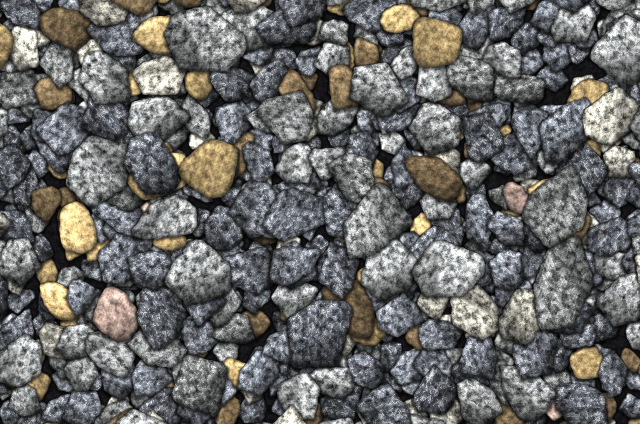
Reproduce this texture procedurally as a WebGL 1 fragment shader.

```glsl
precision highp float;
// Bed of crushed grey gravel with scattered ochre, brown and pale pebbles.

uniform vec2 u_resolution;

#define BASE_CELL 0.064    // grid step of the smallest stones, canvas height = 1
#define CELL_GROWTH 1.30   // size ratio between layers
#define THINNING 0.25      // share of stones lost per layer
#define JITTER 0.50        // scatter inside a cell
#define SHADOW_WIDTH 0.0085
#define ROUGHNESS 0.0032   // wobble of the outlines
#define GRAIN_SCALE 58.0
#define GRAIN_CONTRAST 1.35
#define FROST 0.66         // strength of the pale veins
#define EXPOSURE 1.17
#define LIGHT_DIR vec2(-0.35, 0.94)

const float TAU = 6.2831853;
const float PEBBLE = 0.83; // picks above this are smooth warm pebbles
const vec3 GAP = vec3(0.085, 0.085, 0.095);
const vec3 SLATE = vec3(0.35, 0.365, 0.395);
const vec3 GREY = vec3(0.49, 0.50, 0.50);
const vec3 PALE = vec3(0.69, 0.68, 0.63);
const vec3 OCHRE = vec3(0.73, 0.63, 0.44);
const vec3 BROWN = vec3(0.45, 0.38, 0.28);
const vec3 ROSE = vec3(0.63, 0.54, 0.50);
const vec3 CHALK = vec3(0.80, 0.80, 0.78);

vec2 hash2(vec2 p) {
  vec2 k = vec2(dot(p, vec2(127.1, 311.7)), dot(p, vec2(269.5, 183.3)));
  return fract(sin(k) * 43758.547);
}

float gradientDot(vec2 cell, vec2 offset) {
  float a = TAU * hash2(cell).x;
  return dot(vec2(cos(a), sin(a)), offset);
}

float gradientNoise(vec2 p) {
  vec2 i = floor(p), f = fract(p);
  vec2 u = f * f * f * (f * (f * 6.0 - 15.0) + 10.0);
  vec2 e = vec2(1.0, 0.0);
  return mix(mix(gradientDot(i, f), gradientDot(i + e.xy, f - e.xy), u.x),
             mix(gradientDot(i + e.yx, f - e.yx), gradientDot(i + e.xx, f - e.xx), u.x), u.y);
}

float fbm(vec2 p) {
  float sum = 0.0, amp = 0.6;
  for (int i = 0; i < 4; i++) {
    sum += amp * gradientNoise(p);
    p = mat2(1.6, 1.2, -1.2, 1.6) * p + 7.3;
    amp *= 0.66;
  }
  return sum;
}

vec3 stoneColour(float pick) {
  vec3 c = mix(SLATE, GREY, step(0.49, pick));
  c = mix(c, PALE, step(0.74, pick));
  c = mix(c, OCHRE, step(PEBBLE, pick));
  c = mix(c, BROWN, step(0.90, pick));
  return mix(c, ROSE, step(0.975, pick));
}

// Convex polygon with a round cap: xy = outward slope, z = distance (radius 1).
vec3 stoneShape(vec2 q, vec2 id, float sharpness) {
  float reach = length(q);
  vec3 sum = vec3(q / max(reach, 0.001), 1.0) * exp(sharpness * (reach - 1.22));
  for (int i = 0; i < 6; i++) {
    vec2 r = hash2(id + 3.7 * float(i + 1));
    float a = TAU * (float(i) + 0.8 * r.x) / 6.0;
    vec2 dir = vec2(cos(a), sin(a));
    float w = exp(sharpness * (dot(q, dir) - mix(0.72, 1.08, r.y)));
    sum += vec3(dir, 1.0) * w;
  }
  return vec3(sum.xy / sum.z, log(sum.z) / sharpness);
}

vec3 stoneSurface(vec2 q, vec2 s, vec2 id, vec2 slope, float d, float pick) {
  vec2 r = hash2(id + 51.3);
  float grain = fbm(s * GRAIN_SCALE);
  float vein = 1.0 - 2.0 * abs(gradientNoise(s * GRAIN_SCALE * 1.3 + 2.0 * grain));
  float frost = smoothstep(0.55, 1.0, vein) * smoothstep(-0.25, 0.35, grain);
  float warm = step(PEBBLE, pick);
  vec3 c = stoneColour(pick) * mix(0.76, 1.24, r.x);
  c *= 1.0 + GRAIN_CONTRAST * mix(1.0, 0.6, warm) * grain;
  c = mix(c, CHALK, FROST * frost * mix(1.0, 0.2, warm));
  // Bevelled rim, a broken facet and contact shading.
  vec2 tilt = vec2(cos(TAU * r.y), sin(TAU * r.y));
  float facet = smoothstep(-0.04, 0.04, dot(q, tilt) + 0.2 * grain - 0.2);
  float rim = smoothstep(-0.50, -0.05, d);
  float light = EXPOSURE + 0.34 * rim * dot(slope, LIGHT_DIR);
  light -= mix(0.30, 0.06, warm) * facet + 0.12 * dot(q, tilt);
  return c * light * mix(0.60, 1.0, smoothstep(0.0, 0.15, -d));
}

void main() {
  float pixel = 1.0 / u_resolution.y;
  vec2 p = gl_FragCoord.xy * pixel;
  p += ROUGHNESS * vec2(gradientNoise(p * 60.0), gradientNoise(p * 60.0 + 19.0));
  vec3 colour = GAP * (1.0 + fbm(p * 70.0));

  // Layers from small stones below to large ones on top.
  for (int layer = 0; layer < 4; layer++) {
    float level = float(layer);
    float cell = BASE_CELL * pow(CELL_GROWTH, level);
    vec2 home = floor(p / cell);
    for (int k = 0; k < 9; k++) {
      vec2 grid = home + vec2(mod(float(k), 3.0), floor(float(k) / 3.0)) - 1.0;
      vec2 id = grid + 37.0 * (level + 1.0);
      vec2 kind = hash2(id), form = hash2(id + 11.9);
      vec2 away = p - cell * (grid + 0.5 + JITTER * (hash2(id + 23.1) - 0.5));
      float radius = cell * mix(0.48, 0.63, form.x);
      if (kind.x < THINNING * level || length(away) > 2.0 * radius) continue;

      // The largest stones are mostly mid grey to pale.
      float pick = mix(kind.y, 0.40 + 0.54 * kind.y, step(2.5, level));
      float turn = TAU * form.y;
      mat2 spin = mat2(cos(turn), sin(turn), -sin(turn), cos(turn));
      vec2 local = spin * away;
      vec2 q = local / (radius * mix(vec2(1.0), vec2(1.28, 0.80), hash2(id + 5.5).x));
      vec3 shape = stoneShape(q, id, mix(24.0, 8.0, step(PEBBLE, pick)));
      vec2 slope = shape.xy * spin;
      float d = shape.z * radius;

      float reach = SHADOW_WIDTH * (1.0 - 0.45 * slope.y);
      colour *= mix(0.25, 1.0, smoothstep(-0.002, reach, d));
      float cover = 1.0 - smoothstep(-0.8 * pixel, 0.8 * pixel, d);
      if (cover > 0.0) {
        vec3 surface = stoneSurface(q, local + id * 0.37, id, slope, shape.z, pick);
        colour = mix(colour, surface, cover);
      }
    }
  }
  gl_FragColor = vec4(clamp(colour, 0.0, 1.0), 1.0);
}
```
